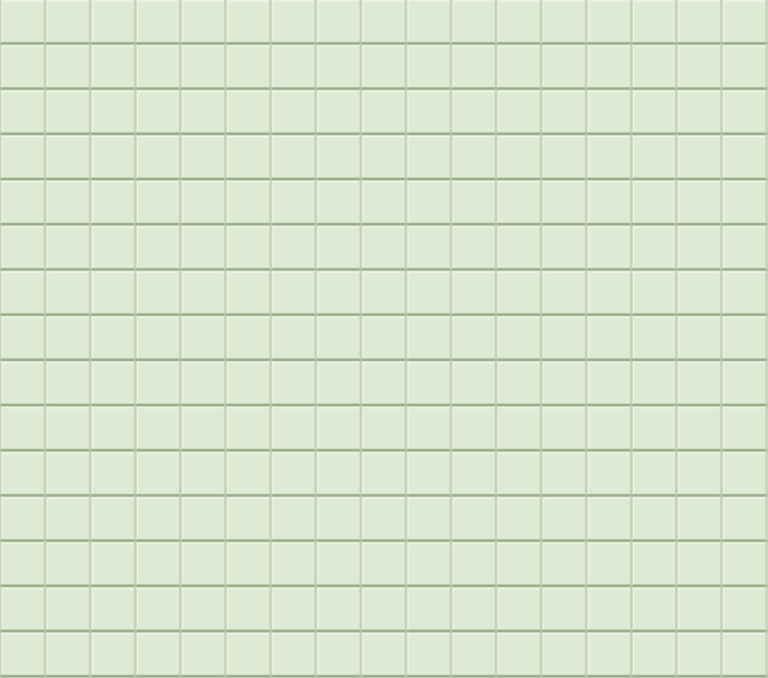
Write a Shadertoy shader that draws this texture.

```glsl
#define GRID vec2(17.03, 15.0)      // tiles across and down
#define LINE_OFFSET vec2(0.0, 0.04) // first joint, in tiles from the lower left
#define SOFTNESS 0.008              // extra edge blur, in tiles
#define JOINT_X 0.032               // half width of the vertical joints
#define JOINT_Y 0.027               // half width of the horizontal joints
#define GLINT 0.016                 // half width of the bevel highlights
#define FACE_COLOR vec3(0.87, 0.918, 0.83)
#define GLINT_COLOR vec3(0.94, 0.968, 0.92)
#define JOINT_COLOR vec3(0.80, 0.846, 0.75)
#define CORE_COLOR vec3(0.73, 0.77, 0.66)
#define SHADOW_COLOR vec3(0.61, 0.67, 0.54)

// Soft stripe of the given half width around d = 0
float stripe(float d, float halfWidth, float blur) {
    return 1.0 - smoothstep(halfWidth - blur, halfWidth + blur, abs(d));
}

void mainImage(out vec4 fragColor, in vec2 fragCoord) {
    vec2 tile = fragCoord / iResolution.xy * GRID;
    vec2 blur = 0.5 * GRID / iResolution.xy + SOFTNESS;

    // Signed distance to the nearest joint on each axis
    vec2 d = fract(tile - LINE_OFFSET + 0.5) - 0.5;

    // Tile face with lit left and top bevels
    float leftGlint = stripe(d.x - JOINT_X - GLINT, GLINT, blur.x);
    float topGlint = stripe(d.y + JOINT_Y + 2.0 * GLINT, GLINT, blur.y);
    vec3 color = mix(FACE_COLOR, GLINT_COLOR, max(0.75 * leftGlint, topGlint));

    // Pale vertical joint, darker along its middle
    float joint = stripe(d.x, JOINT_X, blur.x);
    float core = stripe(d.x + 0.006, 0.4 * JOINT_X, blur.x);
    vec3 jointColor = mix(JOINT_COLOR, CORE_COLOR, 0.5 * core);
    color = mix(color, jointColor, joint);

    // Dark horizontal joint with a faint fringe, weaker at the crossings
    float fringe = stripe(d.y, 1.5 * JOINT_Y, blur.y);
    float shadow = stripe(d.y, JOINT_Y, blur.y);
    color = mix(color, JOINT_COLOR, 0.6 * fringe);
    color = mix(color, SHADOW_COLOR, shadow * (1.0 - 0.45 * joint));

    fragColor = vec4(color, 1.0);
}
```
